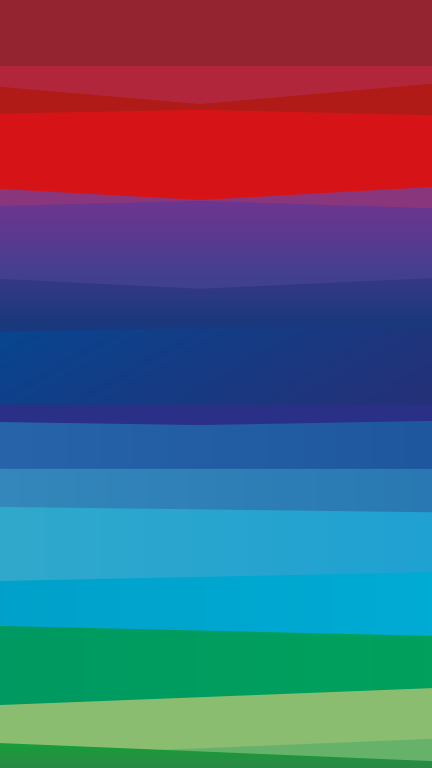
This background is drawn by a Shadertoy shader. Its source:

```glsl
// Height of a folded edge, bent at the crease
float foldedEdge(float x, float left, float crease, float right) {
    const float creaseX = 0.463;
    return x < creaseX ? mix(left, crease, x / creaseX)
                       : mix(crease, right, (x - creaseX) / (1.0 - creaseX));
}

// Lays a sheet over everything below the given edge
void laySheet(inout vec3 color, float depth, float edge, vec3 sheet) {
    float coverage = clamp((depth - edge) * iResolution.y + 0.5, 0.0, 1.0);
    color = mix(color, sheet, coverage);
}

void mainImage(out vec4 fragColor, in vec2 fragCoord) {
    vec2 uv = fragCoord / iResolution.xy;
    float x = uv.x;
    float depth = 1.0 - uv.y;

    // Reds
    vec3 color = vec3(0.58, 0.145, 0.19);
    laySheet(color, depth, 0.086, vec3(0.70, 0.15, 0.23));
    laySheet(color, depth, foldedEdge(x, 0.113, 0.1355, 0.109), vec3(0.69, 0.10, 0.09));
    laySheet(color, depth, foldedEdge(x, 0.148, 0.143, 0.150), vec3(0.84, 0.08, 0.09));

    // Purples, cooling downwards
    laySheet(color, depth, foldedEdge(x, 0.246, 0.2605, 0.2435), vec3(0.54, 0.21, 0.49));
    vec3 purple = mix(vec3(0.42, 0.21, 0.56), vec3(0.25, 0.25, 0.56),
                      smoothstep(0.255, 0.38, depth));
    laySheet(color, depth, foldedEdge(x, 0.268, 0.2615, 0.271), purple);

    // Deep blues, the second with a diagonal gradient
    vec3 indigo = mix(vec3(0.20, 0.22, 0.51), vec3(0.10, 0.22, 0.49),
                      smoothstep(0.36, 0.43, depth));
    laySheet(color, depth, foldedEdge(x, 0.363, 0.376, 0.362), indigo);
    float diagonal = clamp(0.8 * x + 2.5 * (depth - 0.43), 0.0, 1.0);
    vec3 navy = mix(vec3(0.03, 0.27, 0.56), vec3(0.14, 0.19, 0.47), diagonal);
    laySheet(color, depth, foldedEdge(x, 0.432, 0.427, 0.427), navy);
    laySheet(color, depth, 0.527, vec3(0.16, 0.19, 0.52));

    // Lighter blues, shaded from left to right
    vec3 cobalt = mix(vec3(0.15, 0.39, 0.66), vec3(0.12, 0.34, 0.62), x);
    laySheet(color, depth, foldedEdge(x, 0.5495, 0.5535, 0.548), cobalt);
    vec3 steel = mix(vec3(0.20, 0.53, 0.73), vec3(0.16, 0.47, 0.70), x);
    laySheet(color, depth, 0.6105, steel);
    vec3 sky = mix(vec3(0.19, 0.66, 0.80), vec3(0.12, 0.63, 0.82), x);
    laySheet(color, depth, mix(0.660, 0.667, x), sky);
    vec3 cyan = mix(vec3(0.0, 0.63, 0.79), vec3(0.0, 0.67, 0.83), x);
    laySheet(color, depth, mix(0.7565, 0.745, x), cyan);

    // Greens
    vec3 emerald = mix(vec3(0.0, 0.60, 0.38), vec3(0.0, 0.63, 0.36), x);
    laySheet(color, depth, mix(0.815, 0.828, x), emerald);
    laySheet(color, depth, mix(0.918, 0.896, x), vec3(0.545, 0.74, 0.44));
    laySheet(color, depth, mix(0.985, 0.962, x), vec3(0.40, 0.70, 0.42));
    vec3 grass = mix(vec3(0.09, 0.62, 0.22), vec3(0.16, 0.54, 0.27),
                     smoothstep(0.965, 1.0, depth));
    laySheet(color, depth, mix(0.9675, 0.991, x), grass);

    fragColor = vec4(color, 1.0);
}
```
